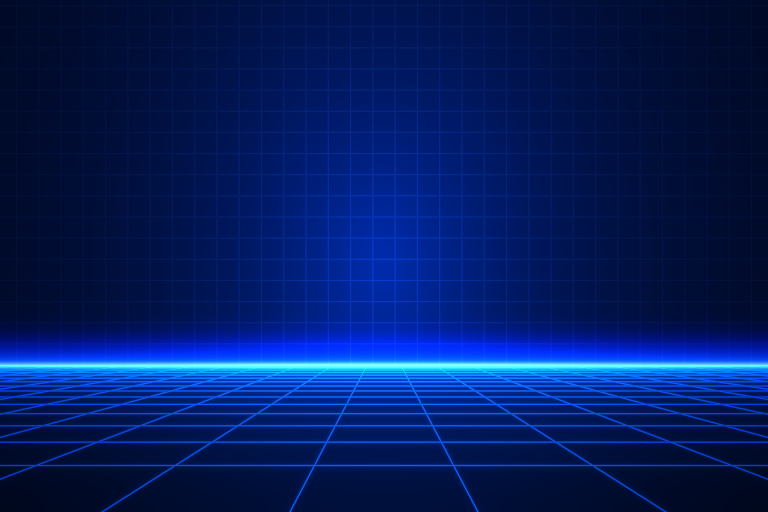
A Shadertoy shader for this background:

```glsl
// A neon blue stage: a softly lit wall with a faint square grid above a
// perspective floor grid, joined by a bright horizon band. Radial and vertical
// falloffs set the light; repeated line distances draw both grids.

#define HORIZON 0.2871
#define VANISH_Y 0.3496
#define WALL_CELL vec2(0.0435, 0.0413)
#define WALL_LINE_Y 0.6588
#define FLOOR_COLUMN 1.05
#define FLOOR_ROW 0.828
#define FIRST_ROW 3.864
#define LIGHT_POS vec2(-0.004, 0.488)
#define LIGHT_COLOR vec3(0.0, 0.145, 0.57)
#define NIGHT_COLOR vec3(0.0, 0.022, 0.095)

// Antialiased coverage of a line at the given distance.
float stroke(float dist, float halfWidth) {
    float pixel = 1.0 / iResolution.y;
    float coverage = clamp((halfWidth - dist) / pixel + 0.5, 0.0, 1.0);
    return coverage * min(1.0, 2.0 * halfWidth / pixel);
}

// Distance to the nearest integer, in cells.
float nearestLine(float cell) {
    return abs(fract(cell + 0.5) - 0.5);
}

float bell(float x) {
    return exp(-x * x);
}

// Dim room lit by a broad spot, with thin square tiles.
vec3 wall(vec2 p) {
    vec2 q = (p - LIGHT_POS) * vec2(1.0, 0.75);
    float light = exp(-2.9 * (sqrt(dot(q, q) + 0.0016) - 0.04));
    vec3 color = NIGHT_COLOR + LIGHT_COLOR * light;

    float dx = nearestLine(p.x / WALL_CELL.x + 0.5) * WALL_CELL.x;
    float dy = nearestLine((p.y - WALL_LINE_Y) / WALL_CELL.y) * WALL_CELL.y;
    float grid = max(stroke(dx, 0.0011), stroke(dy, 0.0011));
    return color + vec3(0.03, 0.09, 0.20) * grid * (0.12 + 0.75 * light);
}

// Dark floor with glowing perspective lines.
vec3 floorPlane(vec2 p) {
    float depth = VANISH_Y - p.y;
    float below = HORIZON - p.y;
    float side = bell(p.x / 0.62);
    float nearness = smoothstep(0.0, HORIZON, below);
    vec3 color = mix(vec3(0.0, 0.032, 0.13), vec3(0.0, 0.10, 0.38), side);
    color *= mix(1.15, 0.62, nearness);

    // Columns fan out from the vanishing point; rows step evenly in 1/depth.
    float slope = p.x / depth;
    float columnDist = nearestLine(slope / FLOOR_COLUMN + 0.5)
                     * FLOOR_COLUMN * depth / sqrt(1.0 + slope * slope);
    float row = (1.0 / depth - FIRST_ROW) / FLOOR_ROW;
    float rowDist = nearestLine(row) * FLOOR_ROW * depth * depth;
    float rowMask = step(-0.5, row);

    float line = max(stroke(columnDist, 0.0014), stroke(rowDist, 0.0013) * rowMask);
    float halo = max(exp(-columnDist / 0.004), exp(-rowDist / 0.004) * rowMask);
    vec3 lineColor = mix(vec3(0.01, 0.21, 0.82), vec3(0.05, 0.40, 1.0), side);
    lineColor += vec3(0.05, 0.22, 0.0) * exp(-below / 0.045) * side;
    color += vec3(0.0, 0.06, 0.22) * halo * (0.4 + 0.6 * side);
    return mix(color, lineColor, line * 0.9);
}

// Light spilling from the seam of wall and floor.
vec3 horizonGlow(vec2 p) {
    float t = p.y - HORIZON;
    float dist = abs(t);
    float side = mix(0.72, 1.0, bell(p.x / 0.60));
    vec3 spill = t > 0.0
        ? vec3(0.0, 0.015, 0.88) * bell(t / 0.050)
        : vec3(0.0, 0.16, 0.65) * exp(-dist / 0.027);
    float reach = t > 0.0 ? 0.014 : 0.011;
    vec3 glow = spill + vec3(0.02, 0.58, 0.30) * exp(-dist / reach);
    glow += vec3(0.48, 0.35, 0.15) * bell(t / 0.0055);
    return glow * side;
}

void mainImage(out vec4 fragColor, in vec2 fragCoord) {
    vec2 p = vec2(fragCoord.x - 0.5 * iResolution.x, fragCoord.y) / iResolution.y;

    // Join the two planes with a smooth edge.
    vec3 color = p.y > HORIZON ? wall(p) : floorPlane(p);
    color += horizonGlow(p);
    fragColor = vec4(clamp(color, 0.0, 1.0), 1.0);
}
```
